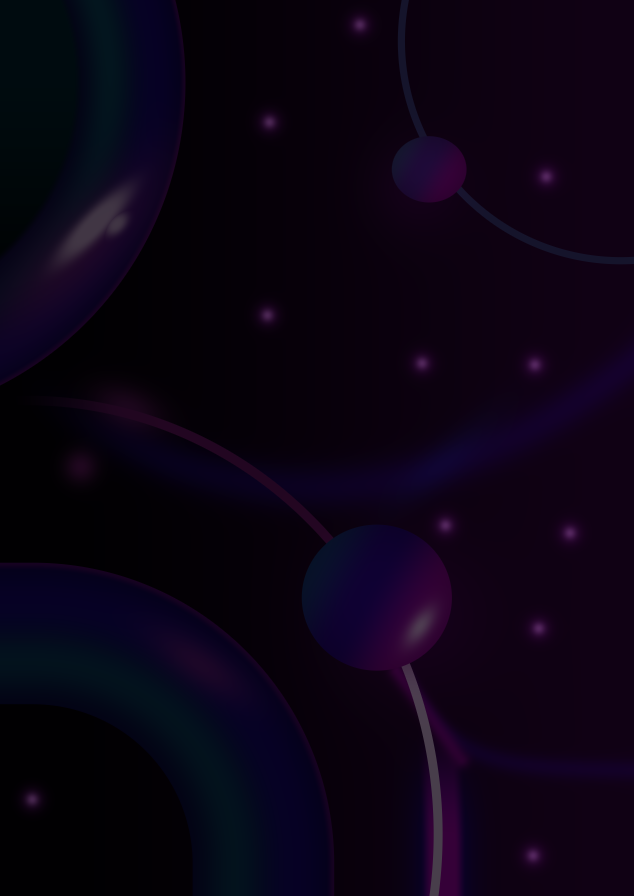
This background is drawn by a Shadertoy shader. Its source:

```glsl
const vec3 NIGHT_LEFT = vec3(0.002, 0.0, 0.006);
const vec3 NIGHT_RIGHT = vec3(0.066, 0.003, 0.082);
const vec3 BLUE = vec3(0.025, 0.004, 0.15);
const vec3 TEAL = vec3(0.01, 0.092, 0.12);
const vec3 VIOLET = vec3(0.12, 0.01, 0.14);
const vec3 ROSE = vec3(0.17, 0.04, 0.16);
const vec3 MAGENTA = vec3(0.22, 0.005, 0.23);
const vec3 ORBIT_BLUE = vec3(0.085, 0.085, 0.18);
const vec3 PALE = vec3(0.27, 0.23, 0.28);

// Ring: inner and outer radius
const vec2 UPPER_CENTRE = vec2(-0.173, 0.908);
const vec2 UPPER_RADII = vec2(0.259, 0.380);
const vec2 LOWER_CORNER = vec2(0.037, 0.036);
const vec2 LOWER_RADII = vec2(0.178, 0.336);

const vec2 BIG_ORB = vec2(0.4206, 0.333);
const vec2 BIG_RADII = vec2(0.0838, 0.0815);
const vec2 SMALL_ORB = vec2(0.479, 0.811);
const vec2 SMALL_RADII = vec2(0.0417, 0.037);

const vec2 ARC_CENTRE = vec2(0.031, 0.069);
const vec2 ARC_RADII = vec2(0.458, 0.484);
const vec2 ORBIT_CENTRE = vec2(0.693, 0.954);
const float ORBIT_RADIUS = 0.245;

const float STAR_CELL = 0.18;
const float STAR_CHANCE = 0.85;

float hash(vec2 p) {
    return fract(sin(dot(p, vec2(127.1, 311.7))) * 43758.5453);
}

float cover(float d) {
    return clamp(0.5 - d * iResolution.y, 0.0, 1.0);
}

float bell(float x, float width) {
    return exp(-x * x / (width * width));
}

// Soft tilted ellipse
float glow(vec2 p, vec2 size, float angle) {
    float c = cos(angle), s = sin(angle);
    vec2 q = vec2(c * p.x + s * p.y, c * p.y - s * p.x) / size;
    return exp(-dot(q, q));
}

float ellipse(vec2 p, vec2 radii) {
    return (length(p / radii) - 1.0) * min(radii.x, radii.y);
}

float segment(vec2 p, vec2 a, vec2 b) {
    vec2 ab = b - a;
    return length(p - a - ab * clamp(dot(p - a, ab) / dot(ab, ab), 0.0, 1.0));
}

// Scattered over the open sky and the lower left corner
vec3 stars(vec2 p) {
    vec2 cell = floor(p / STAR_CELL);
    vec2 jitter = 0.2 + 0.6 * vec2(hash(cell), hash(cell + 17.3));
    vec2 centre = (cell + jitter) * STAR_CELL;
    float sky = step(0.28 + 0.2 * step(centre.y, 0.45), centre.x);
    float corner = step(centre.x, 0.1) * step(centre.y, 0.2);
    float lit = step(hash(cell + 41.7), STAR_CHANCE) * max(sky, corner);
    float d = length(p - centre);
    return lit * (VIOLET * 0.9 * bell(d, 0.013) + PALE * 0.6 * bell(d, 0.0065));
}

// Glossy tube across t = 0 (inner) to 1 (outer)
vec3 tube(float t, float tealAmount) {
    vec3 c = BLUE * (0.5 + 0.45 * bell(t - 0.7, 0.3));
    c = mix(c, TEAL, tealAmount * bell(t - 0.3, 0.22));
    return mix(c, VIOLET, 0.7 * smoothstep(0.94, 1.0, t));
}

vec3 orb(vec2 q, vec3 shade, vec3 middle) {
    float s = dot(q, vec2(0.88, -0.47));
    vec3 c = mix(shade, middle, smoothstep(-1.0, -0.25, s));
    c = mix(c, MAGENTA, smoothstep(-0.15, 0.7, s));
    return c * (1.0 - 0.2 * dot(q, q));
}

void mainImage(out vec4 fragColor, in vec2 fragCoord) {
    vec2 p = fragCoord / iResolution.y;
    float across = fragCoord.x / iResolution.x;
    vec3 col = mix(NIGHT_LEFT, NIGHT_RIGHT, smoothstep(0.0, 1.1, across));

    // Blue ribbons and hazes
    float ribbon = p.y - 0.456 - 1.1 * (p.x - 0.35) * (p.x - 0.35);
    col += BLUE * 0.6 * bell(ribbon, 0.025) * smoothstep(0.0, 0.2, p.x);
    col += vec3(0.0, 0.015, 0.05) * glow(p - vec2(0.5, 0.49), vec2(0.085, 0.02), 0.75);
    float tail = p.y - 0.14 - 0.11 * exp(-22.0 * (p.x - 0.456));
    col += BLUE * 0.5 * bell(tail, 0.012) * smoothstep(0.44, 0.48, p.x);
    col += ROSE * 0.6 * glow(p - vec2(0.143, 0.544), vec2(0.04, 0.023), -0.4);
    col += ROSE * 0.7 * glow(p - vec2(0.09, 0.479), vec2(0.018), 0.0);
    col += stars(p);

    // Magenta plume below the large orb, fringed with blue
    float side = p.x - 0.495 + 0.25 * max(p.y - 0.06, 0.0) * max(p.y, 0.0);
    float rise = 1.0 - smoothstep(0.06, 0.2, p.y);
    col = mix(col, BLUE * 1.2, rise * bell(side, 0.034));
    col = mix(col, MAGENTA * 0.95, rise * (1.0 - smoothstep(0.012, 0.026, abs(side))));
    float streak = segment(p, vec2(0.443, 0.251), vec2(0.515, 0.152));
    col = mix(col, MAGENTA * 0.9, 0.75 * bell(streak, 0.009));

    // Orbit lines
    float orbit = abs(length(p - ORBIT_CENTRE) - ORBIT_RADIUS) - 0.004;
    col = mix(col, ORBIT_BLUE, 0.9 * cover(orbit));
    float arc = abs(ellipse(p - ARC_CENTRE, ARC_RADII)) - 0.005;
    float lowerPart = 1.0 - smoothstep(0.22, 0.32, p.y);
    vec3 arcColor = mix(vec3(0.135, 0.025, 0.13), PALE * 1.05, lowerPart);
    col = mix(col, arcColor, cover(arc) * smoothstep(0.0, 0.2, p.x));

    // Upper ring with its dim disc and reflection
    vec2 u = p - UPPER_CENTRE;
    float r = length(u);
    float high = smoothstep(0.6, 0.95, p.y);
    float t = (r - UPPER_RADII.x) / (UPPER_RADII.y - UPPER_RADII.x);
    vec3 ring = tube(t, 0.3 + 0.6 * high);
    ring = mix(ring, ROSE, 0.65 * glow(p - vec2(0.09, 0.72), vec2(0.13, 0.04), 0.8));
    float gleam = glow(p - vec2(0.105, 0.749), vec2(0.06, 0.015), 0.8);
    gleam = max(gleam, 0.8 * glow(p - vec2(0.13, 0.75), vec2(0.018, 0.011), 0.8));
    ring = mix(ring, PALE, 0.9 * smoothstep(0.05, 0.85, gleam));
    vec3 disc = vec3(0.0, 0.045, 0.06) * high;
    ring = mix(disc, ring, smoothstep(-0.03, 0.06, t));
    col = mix(col, ring, cover(r - UPPER_RADII.y));

    // Lower ring, a rounded corner
    r = length(max(p - LOWER_CORNER, 0.0));
    t = (r - LOWER_RADII.x) / (LOWER_RADII.y - LOWER_RADII.x);
    ring = tube(t, 0.75);
    ring = mix(ring, ROSE, 0.6 * glow(p - vec2(0.224, 0.258), vec2(0.06, 0.022), -0.6));
    float body = cover(r - LOWER_RADII.y) * cover(LOWER_RADII.x - r);
    col = mix(col, ring, body);

    // Orbs and their halos
    col += VIOLET * 0.3 * glow(p - SMALL_ORB + vec2(0.015, 0.02), vec2(0.05), 0.0);
    vec3 ball = orb((p - SMALL_ORB) / SMALL_RADII, vec3(0.1, 0.1, 0.22), vec3(0.12, 0.04, 0.22));
    col = mix(col, ball, cover(ellipse(p - SMALL_ORB, SMALL_RADII)));
    col += VIOLET * 0.35 * glow(p - BIG_ORB - vec2(0.03, -0.02), vec2(0.085), 0.0);
    ball = orb((p - BIG_ORB) / BIG_RADII, vec3(0.035, 0.085, 0.19), vec3(0.06, 0.005, 0.2));
    ball = mix(ball, PALE * 1.2, 0.85 * glow(p - vec2(0.469, 0.301), vec2(0.024, 0.011), 0.95));
    col = mix(col, ball, cover(ellipse(p - BIG_ORB, BIG_RADII)));

    fragColor = vec4(col, 1.0);
}
```
